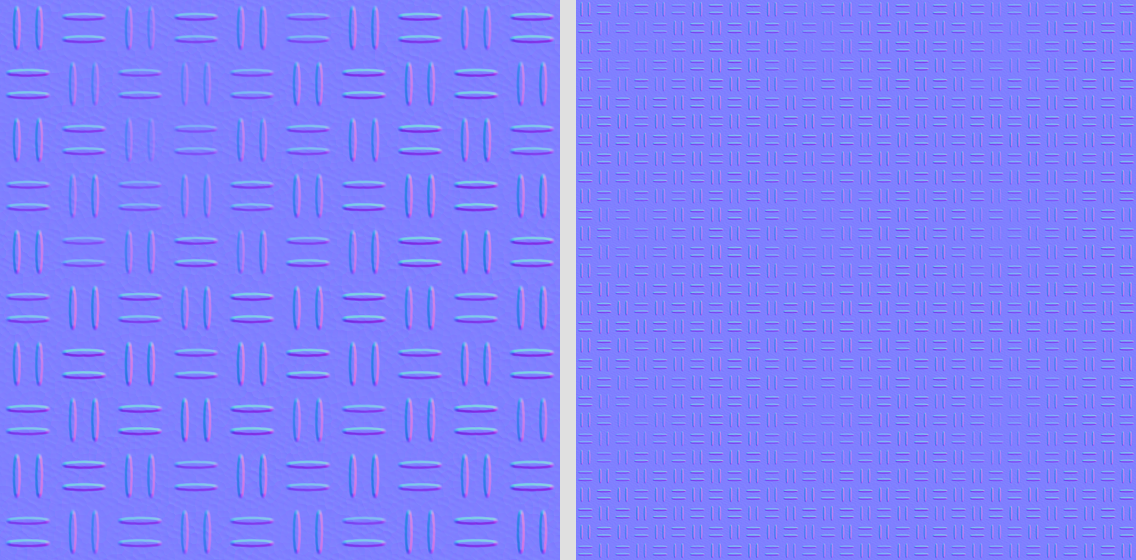
Left, the tile; right, the same tile 3 across and 3 down.
Give the GLSL for this texture map, as a WebGL 2 fragment shader.

```glsl
#version 300 es
precision highp float;

#define CELLS 10.0
#define BAR_OFFSET 0.2
#define BAR_HALF_LENGTH 0.41
#define BAR_HALF_WIDTH 0.052
#define EDGE_SOFTNESS 0.029
#define BAR_HEIGHT 0.033
#define WEAR_PATCH 0.42
#define WEAR_RANDOM 0.45
#define GRAIN_PER_CELL 10.0
#define GRAIN_HEIGHT 0.0035
#define EDGE_WOBBLE 0.007

uniform vec2 u_resolution;
out vec4 outColor;

const float TAU = 6.283185;

vec2 hash22(vec2 p) {
    vec3 q = fract(p.xyx * vec3(0.1031, 0.1030, 0.0973));
    q += dot(q, q.yzx + 33.33);
    return fract((q.xx + q.yz) * q.zy);
}

// Squared distance to the nearest feature point, wrapping at the period
float cellularNoise(vec2 p, float period) {
    vec2 id = floor(p), local = fract(p);
    float nearest = 2.0;
    for (int y = -1; y <= 1; y++) {
        for (int x = -1; x <= 1; x++) {
            vec2 neighbour = vec2(x, y);
            vec2 d = neighbour + hash22(mod(id + neighbour, period)) - local;
            nearest = min(nearest, dot(d, d));
        }
    }
    return nearest;
}

// Relief strength of one bar: a broad worn patch plus random variation
float barStrength(vec2 cell, float side) {
    vec2 wave = 0.5 + 0.5 * cos(TAU * ((cell + 0.5) / CELLS - vec2(0.33, 0.78)));
    vec2 rnd = hash22(cell + vec2(17.0 + 31.0 * side, 5.0));
    float shared_ = hash22(cell + 71.0).x;
    float randomWear = mix(shared_, rnd.x, 0.45);
    return max(1.08 - WEAR_PATCH * wave.x * wave.y
               - WEAR_RANDOM * randomWear * randomWear, 0.2);
}

// Height of the plate, in cell units
float plateHeight(vec2 p) {
    vec2 cell = mod(floor(p), CELLS);
    vec2 q = fract(p) - 0.5;
    float grain = cellularNoise(p * GRAIN_PER_CELL, CELLS * GRAIN_PER_CELL);

    // Alternate cells turn the pair of bars by a quarter
    bool upright = mod(cell.x + cell.y, 2.0) > 0.5;
    vec2 bar = upright ? q.yx : q;
    float side = bar.y < 0.0 ? 0.0 : 1.0;
    float across = abs(abs(bar.y) - BAR_OFFSET);
    float along = abs(bar.x) / BAR_HALF_LENGTH;

    // Lens outline with feathered tips
    float halfWidth = BAR_HALF_WIDTH * (1.0 - 0.65 * along * along);
    float d = across - halfWidth + EDGE_WOBBLE * (grain - 0.3);
    float body = 1.0 - smoothstep(-EDGE_SOFTNESS, EDGE_SOFTNESS, d);
    float tips = 1.0 - smoothstep(0.74, 1.0, along);
    float crown = 1.0 - 40.0 * across * across;
    float relief = BAR_HEIGHT * barStrength(cell, side) * body * tips * crown;

    // Fine surface grain, uneven over the plate
    vec2 a = p * TAU / CELLS;
    float patchiness = 0.75 + 0.25 * sin(3.0 * a.x + 2.0 * sin(2.0 * a.y))
                     * sin(4.0 * a.y + sin(3.0 * a.x));
    float ripple = 0.0006 * sin(37.0 * a.x + 53.0 * a.y + 2.0 * sin(19.0 * a.y));
    return relief + patchiness * (GRAIN_HEIGHT * grain + ripple);
}

void main() {
    vec2 p = gl_FragCoord.xy / u_resolution * CELLS;

    // Surface normal from central differences
    vec2 e = vec2(0.008, 0.0);
    vec2 slope = vec2(plateHeight(p + e.xy) - plateHeight(p - e.xy),
                      plateHeight(p + e.yx) - plateHeight(p - e.yx)) / (2.0 * e.x);
    vec3 normal = normalize(vec3(-slope, 1.0));
    outColor = vec4(0.5 + 0.5 * normal, 1.0);
}
```
